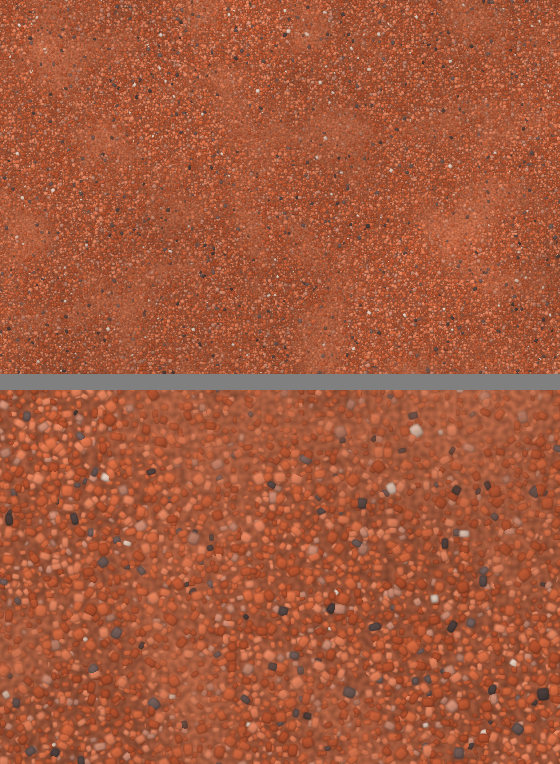
Top: the whole. Bottom: its middle third, enlarged.
A WebGL 2 fragment shader for this texture:

```glsl
#version 300 es
precision highp float;
// Crushed red clay gravel: two layers of angular, randomly turned grains
// scattered on a jittered grid over dusty soil. Gradient noise gathers the
// dust in soft patches; a few grains are slate, pale rose or white.

uniform vec2 u_resolution;
out vec4 fragColor;

const vec3 SHADOW = vec3(0.475, 0.25, 0.165);
const vec3 DUST   = vec3(0.71, 0.395, 0.27);
const vec3 BRICK  = vec3(0.66, 0.295, 0.165);
const vec3 CLAY   = vec3(0.79, 0.39, 0.235);
const vec3 PEACH  = vec3(0.85, 0.50, 0.36);
const vec3 ROSE   = vec3(0.74, 0.50, 0.41);
const vec3 SLATE  = vec3(0.33, 0.27, 0.26);
const vec3 WHITE  = vec3(0.84, 0.75, 0.69);

vec3 hash3(vec2 p) {
  vec3 q = fract(p.xyx * vec3(0.1031, 0.1030, 0.0973));
  q += dot(q, q.yxz + 33.33);
  return fract((q.xxy + q.yzz) * q.zyx);
}

float cornerSlope(vec2 cell, vec2 offset) {
  float angle = 6.2832 * hash3(cell).x;
  return dot(vec2(cos(angle), sin(angle)), offset);
}

float gradientNoise(vec2 p) {
  vec2 i = floor(p), f = fract(p);
  vec2 w = f * f * f * (f * (f * 6.0 - 15.0) + 10.0);
  vec2 e = vec2(1.0, 0.0);
  return mix(mix(cornerSlope(i, f), cornerSlope(i + e, f - e), w.x),
             mix(cornerSlope(i + e.yx, f - e.yx), cornerSlope(i + 1.0, f - 1.0), w.x), w.y);
}

float fbm(vec2 p) {
  float sum = 0.0, amplitude = 0.6;
  for (int i = 0; i < 4; i++) {
    sum += amplitude * gradientNoise(p);
    p = mat2(1.6, 1.2, -1.2, 1.6) * p + 17.3;
    amplitude *= 0.55;
  }
  return sum;
}

// Distance to a chipped grain, between an ellipse and a box
float grainDistance(vec2 d, float angle, float stretch, float radius) {
  float c = cos(angle), s = sin(angle);
  d = abs(mat2(c, -s, s, c) * d) * vec2(1.0, stretch);
  return mix(length(d), max(d.x, d.y) * 1.1, 0.5) - radius;
}

// Mineral colour from a tone and a kind, both in 0..1
vec3 grainColor(float tone, float kind, float slateShare) {
  vec3 color = mix(BRICK, CLAY, smoothstep(0.1, 0.6, tone));
  color = mix(color, PEACH, smoothstep(0.55, 0.95, tone));
  if (kind < 0.09) color = ROSE * (0.88 + 0.2 * tone);
  if (kind < 0.005) color = WHITE;
  if (kind > 1.0 - slateShare) color = SLATE * (0.75 + 0.6 * tone);
  return color;
}

// Nearest grain of one layer: rgb is its lit colour, a its coverage
vec4 grainLayer(vec2 p, float seed, float fill, float slateShare, float pixel) {
  vec2 cell = floor(p);
  float nearest = 1.0;
  vec2 offset = vec2(0.0);
  vec3 traits = vec3(0.0);
  for (int y = -1; y <= 1; y++) {
    for (int x = -1; x <= 1; x++) {
      vec2 id = cell + vec2(x, y);
      vec3 place = hash3(id + seed);
      vec3 look = hash3(id + seed + 271.0);
      bool special = look.z < 0.005 || look.z > 1.0 - slateShare;
      if (place.z > fill && !special) continue;
      vec2 d = p - id - mix(vec2(0.12), vec2(0.88), place.xy);
      float radius = mix(0.36, 0.58, fract(look.x * 7.0 + place.x));
      float dist = grainDistance(d, 6.2832 * look.y, 1.0 + 0.7 * place.y, radius);
      if (dist < nearest) {
        nearest = dist;
        offset = d;
        traits = look;
      }
    }
  }
  float light = dot(offset, vec2(-0.45, 0.9));
  float rim = mix(0.81, 1.03, smoothstep(0.0, 0.28, -nearest));
  vec3 color = grainColor(traits.x, traits.z, slateShare);
  color *= rim * (1.0 + 0.28 * light);
  float soft = max(0.12, 0.6 * pixel);
  return vec4(color, 1.0 - smoothstep(-soft, soft, nearest));
}

void main() {
  vec2 uv = gl_FragCoord.xy / u_resolution.y;
  float pixel = 1.0 / u_resolution.y;

  // Dust patches and fine soil
  float dust = smoothstep(-0.12, 0.42, fbm(uv * 4.5 + 3.7));
  float speckle = gradientNoise(uv * 170.0);
  vec3 color = mix(SHADOW, DUST, 0.40 + 0.55 * dust);
  color *= 1.0 + 0.30 * speckle;

  // Small grit below larger grains, both thinned by dust
  vec4 grit = grainLayer(uv * 145.0, 11.0, 0.85 - 0.35 * dust, 0.018, 145.0 * pixel);
  color = mix(color, grit.rgb, grit.a * (1.0 - 0.45 * dust));
  vec4 stones = grainLayer(uv * 94.0, 57.0, 0.62 - 0.40 * dust, 0.028, 94.0 * pixel);
  color = mix(color, stones.rgb, stones.a * (1.0 - 0.25 * dust));

  // Broad uneven tone
  color *= 1.0 + 0.16 * fbm(uv * 1.8 + 9.1);
  fragColor = vec4(color, 1.0);
}
```
